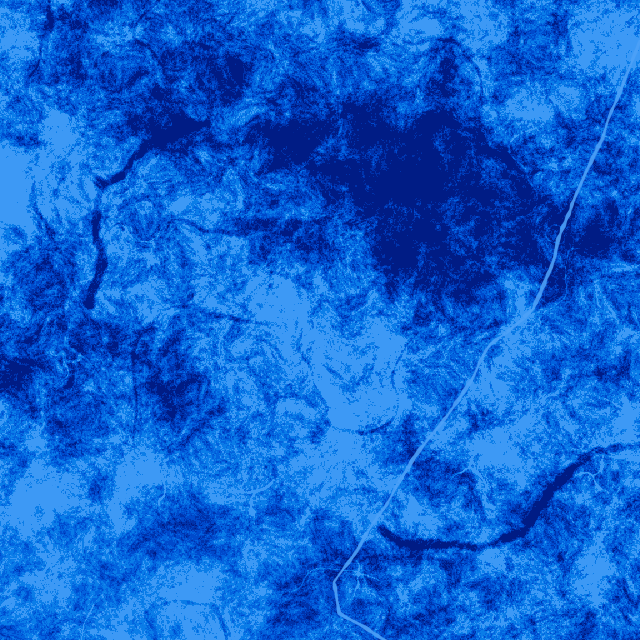
Write a WebGL 2 fragment shader that draws this texture.

```glsl
#version 300 es
precision highp float;
// Blue false-colour terrain seen from high above: grainy woodland and fields,
// dark creeks, pale roads and small settlements. Layered value noise over a
// broad relief gives one brightness value, which is cut into six flat tones.
uniform vec2 u_resolution;
out vec4 fragColor;

const vec2 road[12] = vec2[12](
    vec2(1.0, 0.935), vec2(0.94, 0.785), vec2(0.898, 0.688), vec2(0.833, 0.518),
    vec2(0.768, 0.46), vec2(0.714, 0.375), vec2(0.647, 0.284), vec2(0.605, 0.212),
    vec2(0.56, 0.147), vec2(0.521, 0.088), vec2(0.531, 0.043), vec2(0.605, 0.0));

// Two rivers of eight points each.
const vec2 river[16] = vec2[16](
    vec2(1.0, 0.31), vec2(0.93, 0.295), vec2(0.885, 0.26), vec2(0.85, 0.215),
    vec2(0.81, 0.175), vec2(0.75, 0.14), vec2(0.69, 0.14), vec2(0.6, 0.165),
    vec2(0.32, 0.81), vec2(0.22, 0.775), vec2(0.2, 0.75), vec2(0.16, 0.715),
    vec2(0.145, 0.69), vec2(0.15, 0.6), vec2(0.155, 0.56), vec2(0.14, 0.53));

// Bright clearings: centre and radius.
const vec3 clearing[6] = vec3[6](
    vec3(0.12, 0.79, 0.09), vec3(0.2, 0.6, 0.1), vec3(0.66, 0.94, 0.09),
    vec3(0.92, 0.95, 0.1), vec3(0.8, 0.34, 0.11), vec3(0.6, 0.42, 0.07));

float hash(vec2 p) {
    vec3 q = fract(p.xyx * 0.1031);
    q += dot(q, q.yzx + 33.33);
    return fract((q.x + q.y) * q.z);
}

// Value noise scaled to zero mean and unit deviation.
float noise(vec2 p) {
    vec2 i = floor(p), f = fract(p);
    f = f * f * (3.0 - 2.0 * f);
    float low = mix(hash(i), hash(i + vec2(1, 0)), f.x);
    float high = mix(hash(i + vec2(0, 1)), hash(i + vec2(1, 1)), f.x);
    return (mix(low, high, f.y) - 0.5) / 0.215;
}

float segment(vec2 p, vec2 a, vec2 b) {
    vec2 ab = b - a;
    return length(p - a - ab * clamp(dot(p - a, ab) / dot(ab, ab), 0.0, 1.0));
}

// Branching pale specks, at most one per grid cell.
float settlements(vec2 p) {
    vec2 cell = floor(p * 6.0);
    float seed = hash(cell + 71.0);
    vec2 d = fract(p * 6.0) - 0.35 - 0.3 * vec2(hash(cell + 13.0), hash(cell + 29.0));
    d += 0.025 * vec2(noise(p * 60.0), noise(p * 60.0 + 40.0));
    float r = length(d);
    float ray = r * abs(cos(1.5 * atan(d.y, d.x + 0.0001) + 6.28 * seed));
    float reach = smoothstep(0.28, 0.1, r) * step(0.5, seed);
    return reach * smoothstep(0.026, 0.008, ray);
}

void main() {
    vec2 p = gl_FragCoord.xy / u_resolution;
    vec2 wobble = vec2(noise(p * 22.0 + 5.0), noise(p * 22.0 + 91.0));
    vec2 coarse = vec2(noise(p * 7.0 + 17.0), noise(p * 7.0 + 53.0));
    vec2 w = p + 0.022 * coarse + 0.008 * wobble;

    // Broad relief: dark forest belt, bright clearings, calm lower left.
    float belt = segment(w, vec2(0.3, 0.85), vec2(0.95, 0.62)) / 0.13;
    float tone = 0.2 - 1.3 * exp(-belt * belt);
    for (int i = 0; i < 6; i++) {
        float d = length(w - clearing[i].xy) / clearing[i].z;
        tone += 0.9 * exp(-d * d);
    }
    float calm = smoothstep(0.45, 0.1, p.y) * smoothstep(0.75, 0.3, p.x);
    tone += 0.25 * calm;

    // Patches from field size down to single grains.
    vec2 q = (p + 0.006 * wobble) * 4.5 + 3.0;
    float amplitude = 0.4, detail = 0.0;
    for (int i = 0; i < 7; i++) {
        detail += amplitude * noise(q);
        q = mat2(0.8, 0.6, -0.6, 0.8) * q * 2.0 + 11.7;
        amplitude *= 0.93;
    }
    detail += 1.04 * (hash(floor(p * 512.0)) - 0.5);
    tone += detail * mix(1.0, 0.75, calm);

    // Thin creeks along noise contours, then the two rivers.
    float creek = smoothstep(0.13, 0.03, abs(noise(w * 7.0 + 31.0)));
    tone -= 1.0 * creek * smoothstep(0.0, 0.9, noise(p * 5.0 + 63.0));
    float water = 1.0;
    for (int i = 0; i < 15; i++) {
        if (i != 7) water = min(water, segment(p + 0.005 * wobble, river[i], river[i + 1]));
    }
    tone -= 1.9 * smoothstep(0.011, 0.003, water + 0.0015 * noise(p * 90.0));

    // Faint tracks and settlements.
    float track = smoothstep(0.035, 0.012, abs(noise(p * 4.0 + 0.08 * wobble + 47.0)));
    tone += 0.9 * track * smoothstep(0.2, 1.0, noise(p * 9.0 + 22.0));
    tone += 1.5 * settlements(p) * smoothstep(0.55, 0.4, p.y);

    // Cut the brightness into tones with narrow soft steps.
    vec3 color = vec3(0.0, 0.11, 0.52);
    color = mix(color, vec3(0.0, 0.2, 0.67), smoothstep(-1.22, -1.12, tone));
    color = mix(color, vec3(0.0, 0.29, 0.8), smoothstep(-0.63, -0.53, tone));
    color = mix(color, vec3(0.01, 0.39, 0.87), smoothstep(-0.1, 0.0, tone));
    color = mix(color, vec3(0.04, 0.49, 0.91), smoothstep(0.42, 0.52, tone));
    color = mix(color, vec3(0.24, 0.6, 0.96), smoothstep(1.03, 1.13, tone));

    // Main road, slightly uneven in width.
    float way = 1.0;
    for (int i = 0; i < 11; i++) {
        way = min(way, segment(p + 0.0012 * wobble, road[i], road[i + 1]));
    }
    way += 0.0005 * noise(p * 110.0);
    color = mix(color, vec3(0.3, 0.63, 0.97), 0.9 * smoothstep(0.0038, 0.0015, way));

    fragColor = vec4(color, 1.0);
}
```
